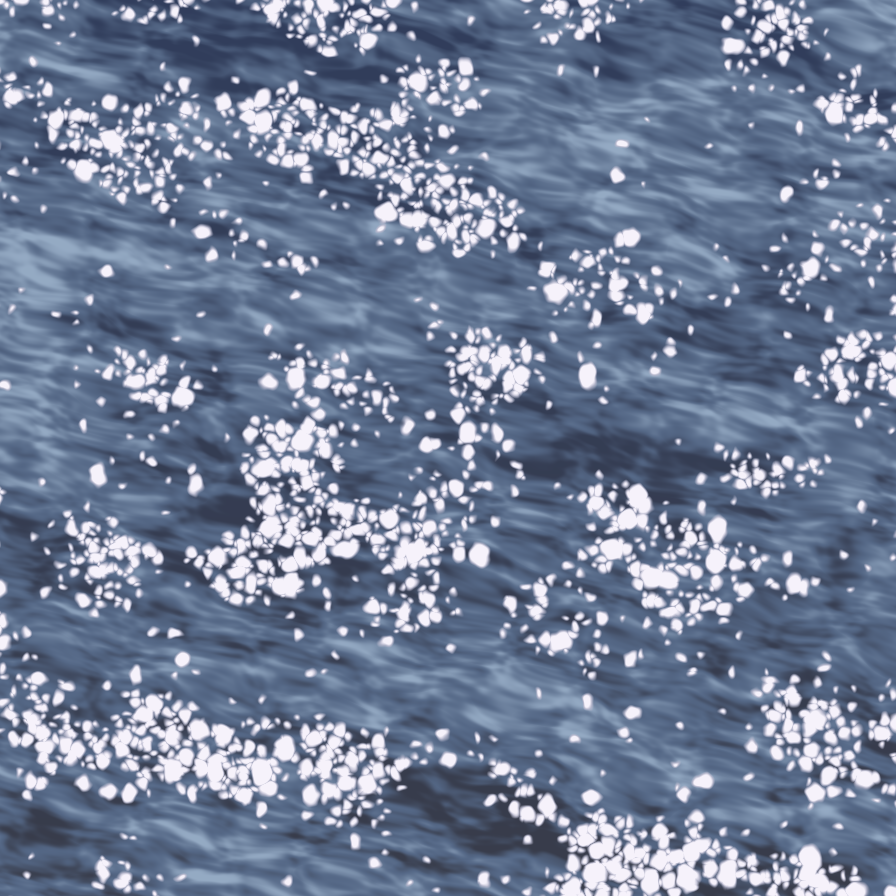
This texture is drawn by a three.js fragment shader. Its source:

```glsl
varying vec2 vUv;

vec2 hash2(vec2 p) {
  vec3 q = fract(p.xyx * vec3(0.1031, 0.1030, 0.0973));
  q += dot(q, q.yzx + 33.33);
  return fract((q.xx + q.yz) * q.zy);
}

float gradientDot(vec2 cell, vec2 offset) {
  float angle = 6.2832 * hash2(cell + 57.0).x;
  return dot(vec2(cos(angle), sin(angle)), offset);
}

float gradientNoise(vec2 p) {
  vec2 i = floor(p), f = fract(p);
  vec2 u = f * f * f * (f * (f * 6.0 - 15.0) + 10.0);
  vec2 e = vec2(1.0, 0.0);
  return 1.4 * mix(
    mix(gradientDot(i, f), gradientDot(i + e, f - e), u.x),
    mix(gradientDot(i + e.yx, f - e.yx), gradientDot(i + 1.0, f - 1.0), u.x), u.y);
}

// Broad wave bands falling to the right
float swell(vec2 p) {
  vec2 q = vec2(p.x, p.y + 0.36 * p.x);
  return gradientNoise(q * vec2(2.2, 6.5) + 3.7) + 0.35 * gradientNoise(q * vec2(5.0, 15.0) + 21.0);
}

// Fine ripples, stretched sideways and bent by a slow warp
float ripples(vec2 p) {
  vec2 q = vec2(p.x, p.y + 0.22 * p.x);
  q.y += 0.012 * gradientNoise(p * vec2(9.0, 14.0));
  q.x += 0.02 * gradientNoise(p * 17.0 + 8.0);
  float broad = gradientNoise(q * vec2(11.0, 40.0));
  float middle = gradientNoise(q * vec2(23.0, 76.0) + 13.0);
  float fine = gradientNoise(q * vec2(52.0, 140.0) + 31.0);
  float crest = 0.22 - abs(gradientNoise(q * vec2(14.0, 48.0) + 47.0));
  return 0.34 * broad + 0.30 * middle + 0.17 * fine + 0.30 * crest;
}

// Chance of a glint: clumps gathered on the dark wave faces
float glintDensity(vec2 p) {
  float face = smoothstep(0.24, -0.36, swell(p));
  float clump = smoothstep(-0.28, 0.34, gradientNoise(p * vec2(7.0, 9.0) + 5.0));
  return 0.025 + face * clump * mix(1.5, 0.85, p.x);
}

// Signed depth inside the nearest glint of one scattered layer
float glintDepth(vec2 p, float cells, float radius) {
  vec2 home = floor(p * cells);
  float depth = -1.0;
  for (int y = -1; y <= 1; y++) {
    for (int x = -1; x <= 1; x++) {
      vec2 cell = home + vec2(float(x), float(y));
      vec2 center = (cell + hash2(cell + cells)) / cells;
      vec2 pick = hash2(cell + cells * 3.0 + 11.0);
      if (pick.x < glintDensity(center)) {
        float size = radius * mix(0.55, 1.25, pick.y * pick.y) * mix(1.12, 0.85, p.y);
        float aspect = mix(0.8, 1.25, fract(pick.y * 17.0));
        vec2 offset = (p - center) * vec2(aspect, 1.0 / aspect);
        depth = max(depth, size - length(offset));
      }
    }
  }
  return depth;
}

void main() {
  vec2 p = vUv;

  // Water from grey troughs to pale blue crests
  float tone = 0.45 + 0.42 * swell(p) + 0.95 * ripples(p) + 0.08 * (p.y - 0.5);
  tone = clamp(tone, 0.0, 1.0);
  vec3 trough = mix(vec3(0.22, 0.235, 0.29), vec3(0.19, 0.24, 0.36), p.y);
  vec3 slope = vec3(0.33, 0.405, 0.525);
  vec3 crest = vec3(0.58, 0.665, 0.765);
  vec3 color = mix(trough, slope, smoothstep(0.0, 0.5, tone));
  color = mix(color, crest, smoothstep(0.42, 1.0, tone));

  // Sun glints in three sizes with uneven outlines
  vec2 wobble = vec2(gradientNoise(p * 75.0), gradientNoise(p * 75.0 + 40.0));
  vec2 g = p + 0.0035 * wobble;
  float depth = glintDepth(g, 31.0, 0.0098);
  depth = max(depth, glintDepth(g, 52.0, 0.0066));
  depth = max(depth, glintDepth(g, 88.0, 0.0034));

  // Lilac rim around a white core
  color = mix(color, vec3(0.73, 0.73, 0.81), smoothstep(-0.0032, 0.0004, depth));
  color = mix(color, vec3(0.965, 0.95, 0.985), smoothstep(-0.0008, 0.0018, depth));
  gl_FragColor = vec4(color, 1.0);
}
```
